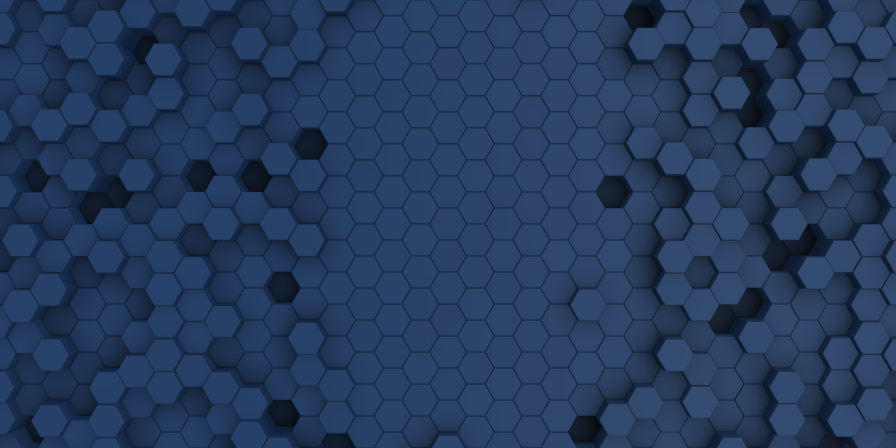
Give the GLSL for this pattern, as a Shadertoy shader.

```glsl
// Field of navy hexagonal prisms seen from above, flat in the middle and uneven at the sides.

const vec2 LATTICE = vec2(1.7320508, 1.0);
const float PERSPECTIVE = 0.03;

float hash(vec2 p) {
    vec3 q = fract(p.xyx * vec3(0.1031, 0.1030, 0.0973));
    q += dot(q, q.yzx + 33.33);
    return fract((q.x + q.y) * q.z);
}

// Centre of the flat-topped hexagon that holds p; rows are one unit apart.
vec2 hexCentre(vec2 p) {
    vec2 a = floor(p / LATTICE + 0.5) * LATTICE;
    vec2 b = (floor(p / LATTICE) + 0.5) * LATTICE;
    return dot(p - a, p - a) < dot(p - b, p - b) ? a : b;
}

vec2 cellId(vec2 c) {
    return floor(c / (LATTICE * 0.5) + 0.5) + 200.0;
}

// Calm centre, clustered raised prisms and a few pits towards the sides.
float prismHeight(vec2 c) {
    vec2 id = cellId(c);
    float pick = hash(id);
    float size = hash(id + 71.0);
    float rough = smoothstep(2.5, 8.0, length((c - vec2(0.8, 0.0)) * vec2(1.0, 0.55)));
    float cluster = 0.58 + 0.28 * sin(1.1 * c.x + 1.5 * sin(0.6 * c.y));
    float h = 0.05 * size;
    if (pick < rough * cluster) h += mix(0.35, 0.9, size) * mix(0.5, 1.0, rough);
    if (pick > 1.0 - 0.07 * rough) h -= 0.85;
    return h;
}

vec3 baseColour(float x) {
    return mix(vec3(0.145, 0.245, 0.40), vec3(0.195, 0.288, 0.428), smoothstep(-7.0, 9.0, x));
}

vec3 shadeTop(vec2 p, vec2 c, float h) {
    float light = 0.985 + 0.03 * hash(cellId(c) + 13.0) + 0.03 * h;
    float edge = 1.0;
    for (int i = 0; i < 6; i++) {
        float angle = radians(30.0 + 60.0 * float(i));
        vec2 n = vec2(cos(angle), sin(angle));
        float d = 0.5 - dot(p - c, n);
        edge = min(edge, d);
        // Soft shadow cast by a taller neighbour, longest from the right.
        float rise = clamp(prismHeight(c + n) - h, 0.0, 1.5);
        light *= 1.0 - min(rise, 1.0) * (0.46 + 0.22 * n.x) * exp(-d * 3.2 / (0.4 + rise));
        // Faint bevel lit from the upper right.
        light += 0.05 * dot(n, vec2(0.6, 0.8)) * (1.0 - smoothstep(0.02, 0.07, d));
    }
    light *= mix(0.58, 1.0, smoothstep(0.008, 0.032, edge));
    return baseColour(p.x) * light;
}

vec3 shadeWall(vec2 normal, float depth, float x) {
    vec3 dark = vec3(0.05, 0.11, 0.20);
    vec3 lit = baseColour(x) * vec3(0.70, 0.78, 0.84);
    float facing = clamp(0.42 + 0.38 * normal.x + 0.2 * normal.y, 0.0, 1.0);
    return mix(dark, lit, facing) * mix(1.05, 0.75, clamp(depth, 0.0, 1.0));
}

// Walk down the view ray until it enters a prism.
vec3 render(vec2 p) {
    vec2 previous = hexCentre(p * (1.0 - PERSPECTIVE * 1.1));
    for (int i = 0; i < 26; i++) {
        float z = 1.1 - 0.085 * float(i);
        vec2 c = hexCentre(p * (1.0 - PERSPECTIVE * z));
        float h = prismHeight(c);
        if (h > z) {
            vec2 top = p * (1.0 - PERSPECTIVE * h);
            if (distance(hexCentre(top), c) < 0.1) return shadeTop(top, c, h);
            vec2 normal = (previous - c) / max(distance(previous, c), 0.01);
            return shadeWall(normal, h - z, p.x);
        }
        previous = c;
    }
    return vec3(0.05, 0.11, 0.20);
}

void mainImage(out vec4 fragColor, in vec2 fragCoord) {
    // Average a 3 by 3 grid inside the pixel; fourteen rows fill the height.
    vec3 sum = vec3(0.0);
    for (int i = 0; i < 9; i++) {
        vec2 offset = (vec2(i % 3, i / 3) - 1.0) / 3.0;
        vec2 p = (fragCoord + offset - 0.5 * iResolution.xy) / iResolution.y * 14.0;
        sum += render(p);
    }
    fragColor = vec4(sum / 9.0, 1.0);
}
```
